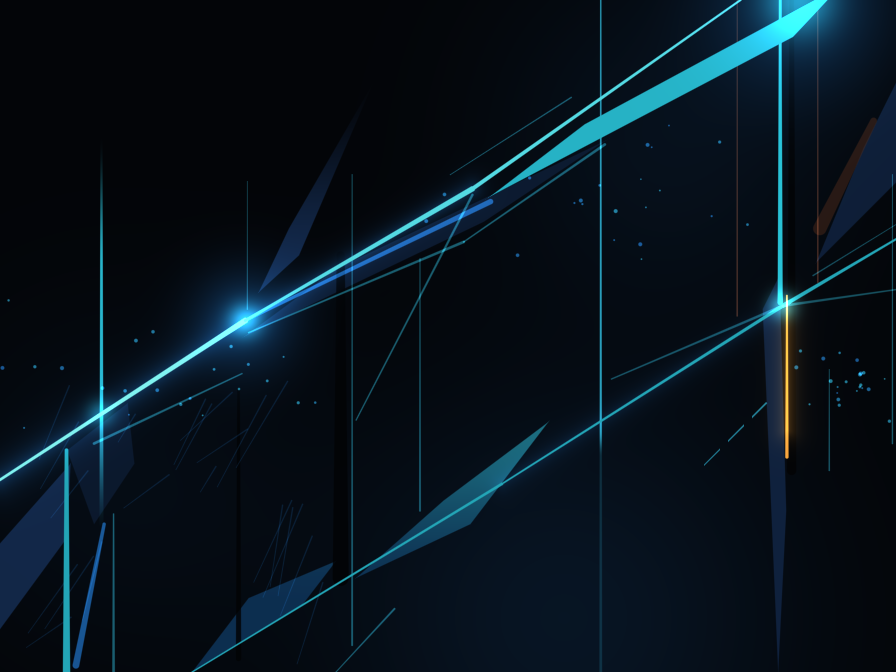
This background is drawn by a Shadertoy shader. Its source:

```glsl
// Dark technological backdrop: glowing diagonal beams, thin uprights, glassy blades and sparks.

const vec3 CYAN = vec3(.16, .76, .84);
const vec3 TEAL = vec3(.12, .48, .55);
const vec3 BLUE = vec3(.08, .3, .52);
const vec3 NAVY = vec3(.06, .13, .24);
const vec3 ICE  = vec3(.5, .95, .94);
const vec3 GOLD = vec3(.95, .62, .2);
const vec3 RUST = vec3(.3, .16, .1);
const vec3 VOID = vec3(.012, .018, .03);

vec2 p;      // position, with the canvas height as unit
float soft;  // edge softness

vec2 hash2(float n) {
    return fract(sin(vec2(n, n + 17.3) * vec2(12.99, 78.23)) * 4375.8);
}

// Distance along (x, 0 to 1) and away from (y) a segment from ends.xy to ends.zw.
vec2 segment(vec4 ends) {
    vec2 d = ends.zw - ends.xy, q = p - ends.xy;
    float t = clamp(dot(q, d) / dot(d, d), 0., 1.);
    return vec2(t, length(q - d * t));
}

// Stroke that swells from half of its width to all of it.
float stroke(vec4 ends, float w) {
    vec2 s = segment(ends);
    return 1. - smoothstep(-soft, soft, s.y - w * mix(.5, 1., s.x));
}

float upright(float x, float low, float high, float w) {
    return stroke(vec4(x, high, x, low), w);
}

float halo(vec4 ends, float r) {
    return exp(-segment(ends).y / r);
}

float glow(vec2 c, float r) {
    vec2 q = (p - c) / r;
    return exp(-dot(q, q));
}

float side(vec2 a, vec2 b) {
    vec2 d = normalize(b - a);
    return d.x * (p.y - a.y) - d.y * (p.x - a.x);
}

// Convex four-sided blade, corners in clockwise order.
float blade(vec4 ab, vec4 cd) {
    float d = max(max(side(ab.xy, ab.zw), side(ab.zw, cd.xy)),
                  max(side(cd.xy, cd.zw), side(cd.zw, ab.xy)));
    return 1. - smoothstep(-soft, soft, d);
}

void mainImage(out vec4 fragColor, in vec2 fragCoord) {
    p = fragCoord / iResolution.y;
    soft = .8 / iResolution.y;

    // Ambient light
    vec3 col = VOID + BLUE * (.21 * glow(vec2(.84, .08), .34)
        + .15 * glow(vec2(1., .8), .26) + .09 * glow(vec2(.18, .28), .27));

    // Glassy blades
    col = mix(col, NAVY * 1.3, .9 * smoothstep(.9, .6, p.y) * blade(vec4(.445, .62, .385, .565), vec4(.43, .66, .556, .878)));
    col = mix(col, NAVY, .7 * blade(vec4(.365, .5, .5, .6), vec4(.9, .79, .72, .67)));
    col = mix(col, NAVY * 1.2, .7 * blade(vec4(1.345, .74, 1.215, .61), vec4(1.285, .78, 1.345, .9)));
    col = mix(col, RUST, .5 * stroke(vec4(1.3, .82, 1.22, .66), .01));
    col = mix(col, NAVY * 1.4, .8 * blade(vec4(-.01, .18, .105, .31), vec4(.1, .2, -.01, .05)));
    col = mix(col, NAVY, .6 * blade(vec4(.1, .33, .19, .4), vec4(.2, .31, .14, .22)));
    vec3 steel = mix(BLUE * .65, TEAL, smoothstep(.1, .4, p.y));
    col = mix(col, steel, .9 * blade(vec4(.53, .14, .66, .255), vec4(.816, .372, .7, .22)));
    col = mix(col, steel, .9 * blade(vec4(.286, 0, .37, .11), vec4(.5, .165, .45, .1)));
    col = mix(col, NAVY, blade(vec4(1.135, .54, 1.16, .59), vec4(1.17, .24, 1.158, 0)));

    // Dark posts
    float posts = upright(.507, .14, .62, .012) + upright(.355, .02, .42, .004) + upright(1.178, .3, 1., .007);
    col = mix(col, VOID * .6, .85 * min(posts, 1.));

    // Fine scattered strokes at the lower left
    for (float i = 0.; i < 22.; i++) {
        vec2 a = hash2(i + 3.) * vec2(.46, .36);
        vec2 b = a + vec2(.06, .11) * (.3 + hash2(i + 40.));
        col += BLUE * .28 * stroke(vec4(a, b), .001);
    }

    // Sparks in three drifts
    for (float i = 0.; i < 66.; i++) {
        float drift = mod(i, 3.);
        vec2 c = drift < 1. ? vec2(.86, .71) : drift < 2. ? vec2(.24, .45) : vec2(1.25, .43);
        vec2 spread = (hash2(i) + hash2(i + 90.) - 1.) * (drift < 2. ? vec2(.26, .13) : vec2(.08, .06));
        vec2 kind = hash2(i + 7.);
        float d = length(p - c - spread) - .001 - .002 * kind.x;
        col += mix(BLUE, TEAL, kind.y) * (1. - smoothstep(-soft, soft, d));
    }

    // Uprights
    col += CYAN * .9 * upright(.151, .22, .81, .003) * smoothstep(.8, .6, p.y) * smoothstep(.2, .42, p.y);
    col = mix(col, CYAN * .85, upright(.099, 0., .33, .0055));
    col += TEAL * .7 * (upright(.524, .04, .74, .0013) + upright(.625, .24, .615, .0013)
        + upright(.169, 0., .235, .002) + upright(.368, .54, .73, .0007)
        + upright(1.234, .3, .45, .001) + upright(1.328, .34, .74, .001));
    col += TEAL * upright(.894, 0., 1., .002) * mix(.25, 1.2, smoothstep(.32, .36, p.y));
    col += RUST * (upright(1.097, .53, 1., .001) + upright(1.217, .58, 1., .001));
    col = mix(col, CYAN, upright(1.161, .55, 1., .0038));

    // Slender diagonals
    col += TEAL * .7 * (stroke(vec4(.53, .375, .703, .71), .0018) + stroke(vec4(.67, .74, .85, .855), .001)
        + stroke(vec4(.36, .444, .14, .34), .002) + stroke(vec4(.5, 0, .587, .094), .0014));
    col += BLUE * stroke(vec4(.155, .22, .113, .01), .005);
    col += TEAL * stroke(vec4(1.04, .3, 1.14, .4), .0013) * step(.35, fract(p.x * 28.));

    // Upper beam: understrokes, broad ribbon, hot core
    vec2 node = vec2(.365, .523), bend = vec2(.703, .719);
    vec4 lowPart = vec4(0, .286, node), midPart = vec4(node, bend);
    col += BLUE * stroke(vec4(node, .73, .7), .004);
    col += TEAL * .7 * (stroke(vec4(.37, .505, .69, .64), .002) + stroke(vec4(.69, .64, .9, .785), .002));
    col = mix(col, CYAN * .92, blade(vec4(.73, .708, .87, .815), vec4(1.25, 1.02, 1.18, .945)));
    col += BLUE * .55 * (halo(lowPart, .018) + halo(midPart, .012));
    col = mix(col, ICE, stroke(lowPart, .004));
    col = mix(col, mix(CYAN, ICE, .5), max(stroke(midPart, .004), stroke(vec4(1.102, 1, bend), .003)));

    // Lower beam
    vec2 knot = vec2(1.165, .545);
    vec4 rise = vec4(.747, .28, knot);
    col += BLUE * .25 * halo(rise, .012);
    float rays = max(stroke(vec4(.286, 0, rise.xy), .002), stroke(rise, .0025));
    col = mix(col, CYAN * .85, max(rays, stroke(vec4(1.34, .648, knot), .003)));
    col += TEAL * .6 * (stroke(vec4(.91, .436, knot), .002) + stroke(vec4(1.34, .67, 1.21, .59), .001)
        + stroke(vec4(1.34, .57, knot), .002));

    // Flares and the golden filament
    vec2 corner = vec2(1.19, 1);
    col += CYAN * .6 * (glow(node, .024) + glow(corner, .05) + glow(knot, .02) + .6 * glow(vec2(.15, .385), .02));
    col += BLUE * .5 * (glow(node, .075) + glow(corner, .13));
    col += GOLD * (upright(1.171, .32, .56, .0025) + .3 * halo(vec4(1.172, .36, 1.172, .54), .012));

    fragColor = vec4(min(col, 1.), 1.);
}
```
